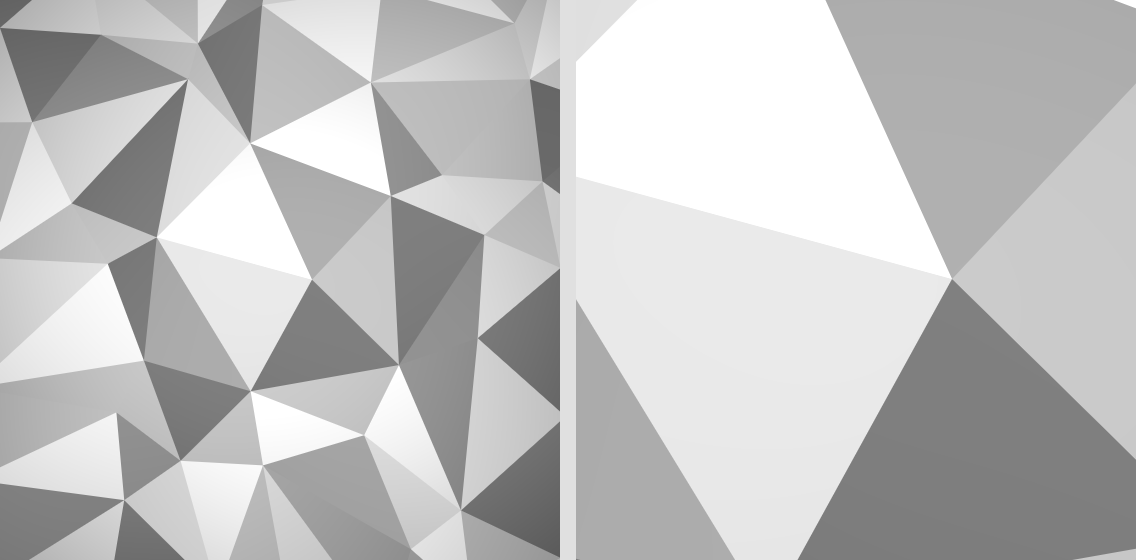
Left, the full canvas; right, a detail of the centre.
Give the GLSL for this background, as a WebGL 1 fragment shader.

```glsl
precision highp float;

uniform vec2 u_resolution;

const vec2 DENSITY = vec2(5.3, 5.6);       // mesh cells per canvas height
const float MESH_ANGLE = -0.47;            // rotation of the mesh in radians
const float JITTER = 0.38;                 // vertex displacement in cells
const float SEED = 3.7;
const float VIGNETTE = 0.5;                // darkening away from the centre
const float FACET_SLOPE = 0.25;            // strength of the gradient in a facet
const float TONE_SPREAD = 0.02;            // variation within one tone class
const float EDGE_PIXELS = 1.0;             // width of the smoothed edges
const vec2 TONE_STEP = vec2(0.755, 0.57);  // spreads tones evenly over cells
const float SIDE_STEP = 0.47;

float hash(vec2 p) {
  return fract(sin(dot(p, vec2(127.1, 311.7)) + SEED) * 43758.5453);
}

vec2 hash2(vec2 p) {
  return vec2(hash(p), hash(p + 37.3));
}

float cross2(vec2 a, vec2 b) {
  return a.x * b.y - a.y * b.x;
}

// Jittered vertex of a grid with staggered rows, in canvas units
vec2 vertexAt(vec2 id) {
  vec2 stagger = vec2(0.5 * mod(id.y, 2.0), 0.0);
  return (id + stagger + (hash2(id) * 2.0 - 1.0) * JITTER) / DENSITY;
}

// Signed distance to the line a-b, positive on its left
float leftOf(vec2 p, vec2 a, vec2 b) {
  return cross2(normalize(b - a), p - a);
}

float coverage(vec2 p, vec2 a, vec2 b, vec2 c, float width) {
  float d = min(leftOf(p, a, b), min(leftOf(p, b, c), leftOf(p, c, a)));
  return clamp(0.5 + d / width, 0.0, 1.0);
}

// Quality of splitting a quad along a-c; negative if the split is invalid
float splitScore(vec2 a, vec2 b, vec2 c, vec2 d) {
  vec2 diagonal = c - a;
  float area = min(cross2(b - a, diagonal), cross2(diagonal, d - a));
  return area / dot(diagonal, diagonal);
}

// Maps a uniform value to the grey classes by their shares
float greyTone(float u) {
  float tone = 0.50;
  tone = mix(tone, 0.60, step(0.18, u));
  tone = mix(tone, 0.68, step(0.26, u));
  tone = mix(tone, 0.80, step(0.34, u));
  tone = mix(tone, 0.91, step(0.61, u));
  return mix(tone, 1.03, step(0.84, u));
}

// Shade of one facet: flat tone plus a gradient that grows off centre
float facetShade(vec2 p, vec2 centroid, vec2 id, float side, float radius) {
  vec2 key = id + side * 11.3 + 5.1;
  float u = fract(dot(id, TONE_STEP) + side * SIDE_STEP + 0.25 * hash(key));
  float angle = 6.28318 * hash(key + 19.7);
  float slope = dot(p - centroid, vec2(cos(angle), sin(angle)));
  float variation = (hash(key + 53.9) - 0.5) * TONE_SPREAD;
  return greyTone(u) + variation + slope * FACET_SLOPE * min(radius * 2.0, 1.0);
}

void main() {
  vec2 centred = (gl_FragCoord.xy - 0.5 * u_resolution) / u_resolution.y;
  float radius = length(centred);
  float width = EDGE_PIXELS / u_resolution.y;
  float cosine = cos(MESH_ANGLE);
  float sine = sin(MESH_ANGLE);
  vec2 p = mat2(cosine, -sine, sine, cosine) * centred;
  vec2 base = floor(p * DENSITY);
  float shade = 0.0;
  float total = 0.0;

  // Blend the facets of all nearby cells by coverage
  for (int j = -1; j <= 1; j++) {
    for (int i = -1; i <= 1; i++) {
      vec2 id = base + vec2(float(i), float(j));
      vec2 a = vertexAt(id);
      vec2 b = vertexAt(id + vec2(1.0, 0.0));
      vec2 c = vertexAt(id + vec2(1.0, 1.0));
      vec2 d = vertexAt(id + vec2(0.0, 1.0));

      // Rotate the corners so that the better diagonal is a-c
      if (splitScore(b, c, d, a) > splitScore(a, b, c, d)) {
        vec2 first = a;
        a = b;
        b = c;
        c = d;
        d = first;
      }

      float w0 = coverage(p, a, b, c, width);
      float w1 = coverage(p, a, c, d, width);
      shade += w0 * facetShade(p, (a + b + c) / 3.0, id, 0.0, radius);
      shade += w1 * facetShade(p, (a + c + d) / 3.0, id, 1.0, radius);
      total += w0 + w1;
    }
  }

  shade /= max(total, 0.001);
  shade *= 1.0 - VIGNETTE * min(radius * radius, 0.6);
  gl_FragColor = vec4(vec3(clamp(shade, 0.0, 1.0)), 1.0);
}
```
